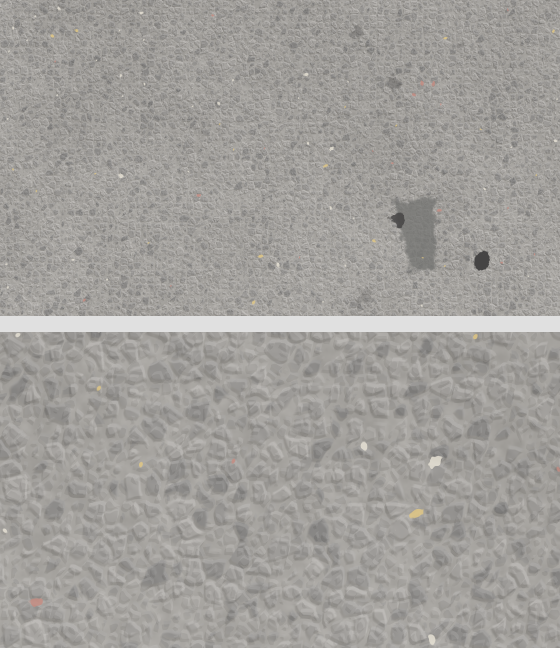
Top: the whole. Bottom: its middle third, enlarged.
This texture is drawn by a Shadertoy shader. Its source:

```glsl
const vec3 BINDER = vec3(0.655, 0.645, 0.628);
const vec3 STONE_DARK = vec3(0.475, 0.472, 0.470);
const vec3 STONE_LIGHT = vec3(0.655, 0.645, 0.632);
const vec3 PATCH = vec3(0.475, 0.475, 0.465);
const vec3 TAR = vec3(0.27, 0.265, 0.265);
const vec3 CHIP_WHITE = vec3(0.90, 0.88, 0.83);
const vec3 CHIP_YELLOW = vec3(0.88, 0.78, 0.52);
const vec3 CHIP_PINK = vec3(0.77, 0.55, 0.51);
const float COARSE_SCALE = 47.0;   // stones per canvas height
const float FINE_SCALE = 88.0;
const float CHIP_SCALE = 14.0;
const float CHIP_CHANCE = 0.24;
const float RELIEF = 0.075;
const vec2 LIGHT_STEP = vec2(0.0018, 0.0034);
const vec2 PATCH_CENTER = vec2(1.325, 0.255);

// Stains: centre, radius, strength
const vec4 STAINS[6] = vec4[6](
    vec4(1.262, 0.306, 0.021, 0.85), vec4(1.525, 0.171, 0.025, 1.00),
    vec4(1.139, 0.896, 0.017, 0.30), vec4(1.238, 0.742, 0.020, 0.33),
    vec4(1.454, 0.856, 0.016, 0.25), vec4(1.157, 0.062, 0.028, 0.22));

// Integer hash giving three values in 0..1
vec3 hash3(vec2 cell, int seed) {
    uvec3 v = uvec3(ivec3(ivec2(floor(cell)), seed) + 4096);
    v = v * 1664525u + 1013904223u;
    v.x += v.y * v.z; v.y += v.z * v.x; v.z += v.x * v.y;
    v ^= v >> 16u;
    v.x += v.y * v.z; v.y += v.z * v.x; v.z += v.x * v.y;
    return vec3(v >> 8u) / 16777216.0;
}

float noise(vec2 p, int seed) {
    vec2 i = floor(p), f = fract(p);
    f = f * f * (3.0 - 2.0 * f);
    return mix(mix(hash3(i, seed).x, hash3(i + vec2(1, 0), seed).x, f.x),
               mix(hash3(i + vec2(0, 1), seed).x, hash3(i + vec2(1, 1), seed).x, f.x), f.y);
}

float fbm(vec2 p, int seed) {
    float sum = 0.0, amp = 0.5;
    for (int i = 0; i < 4; i++) {
        sum += amp * noise(p, seed + i);
        p = p * 2.03 + 7.3;
        amp *= 0.5;
    }
    return sum / 0.9375;
}

// Angular stones: x = coverage, y = tone of the stone
vec2 stones(vec2 p, int seed) {
    p += 0.35 * (vec2(noise(p * 1.7, seed + 5), noise(p * 1.7, seed + 6)) - 0.5);
    vec2 home = floor(p);
    float nearest = 9.0, second = 9.0;
    vec3 id = vec3(0.0);
    for (int y = -1; y <= 1; y++)
    for (int x = -1; x <= 1; x++) {
        vec2 cell = home + vec2(x, y);
        vec3 h = hash3(cell, seed);
        float d = length(cell + 0.1 + 0.8 * h.xy - p);
        if (d < nearest) {
            second = nearest;
            nearest = d;
            id = hash3(cell, seed + 1);
        } else second = min(second, d);
    }
    float gap = mix(0.02, 0.50, id.x);
    return vec2(smoothstep(gap, gap + 0.22, second - nearest), id.y);
}

float height(vec2 p, float coarse, float fine) {
    return coarse + 0.55 * fine + 0.6 * noise(p * 110.0, 40);
}

// Sparse bright mineral chips
vec3 addChips(vec3 color, vec2 p, float pixel) {
    vec2 q = p * CHIP_SCALE, cell = floor(q);
    vec3 place = hash3(cell, 60), kind = hash3(cell, 61);
    vec2 d = (q - cell - 0.2 - 0.6 * place.xy) / CHIP_SCALE;
    float turn = 6.2832 * kind.z;
    d = mat2(cos(turn), -sin(turn), sin(turn), cos(turn)) * d;
    d.y *= 1.5;
    float radius = mix(0.0028, 0.0085, pow(kind.x, 4.0));
    float edge = length(d) - radius * (0.75 + 0.5 * noise(p * 260.0, 62));
    float cover = (1.0 - smoothstep(-pixel, pixel, edge)) * step(place.z, CHIP_CHANCE);
    vec3 tint = kind.y < 0.55 ? CHIP_WHITE : (kind.y < 0.8 ? CHIP_YELLOW : CHIP_PINK);
    return mix(color, tint, 0.85 * cover);
}

void mainImage(out vec4 fragColor, in vec2 fragCoord) {
    vec2 p = fragCoord / iResolution.y;
    float pixel = 1.0 / iResolution.y;

    // Binder and two sizes of stone
    vec2 coarse = stones(p * COARSE_SCALE, 10), fine = stones(p * FINE_SCALE, 20);
    vec3 color = BINDER + 0.09 * (fbm(p * 60.0, 30) - 0.5);
    color = mix(color, mix(STONE_DARK, STONE_LIGHT, sqrt(fine.y)), 0.5 * fine.x);
    color = mix(color, mix(STONE_DARK, STONE_LIGHT, sqrt(coarse.y)), 0.8 * coarse.x);

    // Light grazing the relief
    vec2 lit = p + LIGHT_STEP;
    float slope = height(p, coarse.x, fine.x)
        - height(lit, stones(lit * COARSE_SCALE, 10).x, stones(lit * FINE_SCALE, 20).x);
    color += RELIEF * clamp(slope, -1.2, 1.0);

    // Broad wear and uneven light
    color += 0.05 * (fbm(p * 5.0, 50) - 0.5);
    color += 0.02 * smoothstep(1.0, 0.0, p.y) - 0.012;

    // Smooth wedge-shaped patch and dark stains
    float ragged = fbm(p * 45.0, 70) - 0.5;
    vec2 d = p - PATCH_CENTER;
    d.x += 0.15 * d.y;
    float wedge = max(abs(d.x) - 0.052 - 0.12 * d.y, abs(d.y) - 0.11) + 0.035 * ragged;
    color = mix(color, PATCH + 0.12 * (color - BINDER), 0.85 * smoothstep(0.008, -0.008, wedge));
    for (int i = 0; i < 6; i++) {
        float blot = length(p - STAINS[i].xy) - STAINS[i].z + 0.06 * ragged;
        color = mix(color, TAR, STAINS[i].w * smoothstep(0.006, -0.006, blot));
    }

    fragColor = vec4(clamp(addChips(color, p, pixel), 0.0, 1.0), 1.0);
}
```
